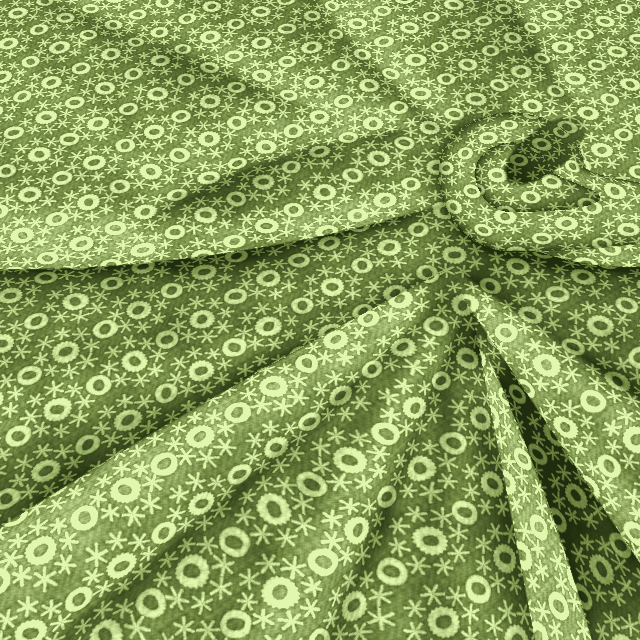
This texture is drawn by a WebGL 2 fragment shader. Its source:

```glsl
#version 300 es
precision highp float;
// Draped green cloth embroidered with eyelet rings and small star flowers.
// A checkered lattice of stitches is laid in perspective, then shifted and
// shaded by folds that radiate from a rolled twist of the cloth.
uniform vec2 u_resolution;
out vec4 fragColor;

const float TAU = 6.2831853;
const vec3 DEEP = vec3(0.12, 0.17, 0.05);
const vec3 LEAF = vec3(0.45, 0.54, 0.26);
const vec3 PALE = vec3(0.88, 0.97, 0.68);

mat2 turn(float a) { return mat2(cos(a), sin(a), -sin(a), cos(a)); }

float hash(vec2 c) { return fract(sin(dot(c, vec2(41.3, 289.1))) * 4375.5); }

// Layered sines, about -1 to 1
float ripple(vec2 p) {
  float sum = 0.0, gain = 0.5;
  for (int i = 0; i < 4; i++) {
    sum += gain * sin(p.x + 1.7 * sin(p.y)) * cos(p.y - 0.8 * p.x);
    p = turn(1.1) * p * 1.9 + 2.3;
    gain *= 0.6;
  }
  return sum;
}

// Turns v into the sector centred on the x axis
vec2 sector(vec2 v, float count) {
  float span = TAU / count;
  return turn(-floor(atan(v.y, v.x) / span + 0.5) * span) * v;
}

float ringDistance(vec2 v, float scallop, float seed) {
  float a = atan(v.y, v.x);
  float wobble = 0.0014 * sin(2.0 * a + seed * TAU);
  float outer = length(v) - 0.0222 - scallop * (0.0022 + 0.0009 * cos(19.0 * a));
  float inner = 0.0108 + wobble - length(v);
  return max(outer, inner);
}

float starDistance(vec2 v, float seed) {
  v = sector(turn(seed * TAU) * v, 6.0);
  float size = 0.0130 + 0.004 * seed;
  return length(v - vec2(clamp(v.x, 0.002, size), 0.0)) - 0.0026;
}

// Signed distance to the stitches; scalloped rings wear a wreath of stars
float embroidery(vec2 q) {
  vec2 pitch = vec2(0.079, 0.101);
  vec2 home = floor(q / pitch + 0.5);
  float d = 1.0;
  for (int j = -1; j <= 1; j++)
    for (int i = -1; i <= 1; i++) {
      vec2 cell = home + vec2(i, j);
      float fancy = mod(cell.x + cell.y, 2.0), seed = hash(cell);
      vec2 v = q - cell * pitch - 0.005 * (vec2(seed, hash(cell + 9.0)) - 0.5);
      d = min(d, ringDistance(v, fancy, seed));
      vec2 spoke = turn(TAU / 16.0) * v;
      vec2 wreath = sector(spoke, 8.0) - vec2(0.046, 0.0);
      float petal = floor(atan(spoke.y, spoke.x) / TAU * 8.0 + 0.5);
      if (fancy > 0.5) d = min(d, starDistance(wreath, hash(cell + mod(petal, 8.0))));
    }
  return d;
}

// Adds a fold from a to b: cloth.x is shade, cloth.yz moves the stitches
void fold(inout vec3 cloth, vec2 p, vec2 a, vec2 b, float bend, float width, float depth, float side) {
  float len = length(b - a);
  vec2 dir = (b - a) / len, normal = vec2(-dir.y, dir.x);
  float t = dot(p - a, dir) / len;
  float d = side * (dot(p - a, normal) - bend * 4.0 * t * (1.0 - t));
  float reach = smoothstep(-0.03, 0.12, t) * (1.0 - smoothstep(0.9, 1.2, t));
  float w = width * (0.45 + 0.75 * clamp(t, 0.0, 1.0)), x = d / w;
  float soft = 0.002 + 1.3 * w * max(0.6 - depth, 0.0);
  float edge = smoothstep(-soft, soft, d);
  float shadow = exp(-max(x, 0.0)) * edge;
  float ridge = exp(-pow(x + 1.0, 2.0)) * (1.0 - edge);
  cloth.x += reach * depth * (0.65 * ridge - 1.25 * shadow);
  // Deep folds hide a strip of cloth, soft ones only squeeze it
  float slip = depth > 0.5 ? sign(d) * exp(-abs(x)) : -1.2 * x * exp(-x * x);
  cloth.yz -= normal * side * reach * depth * w * slip;
}

// Rolled end of the cloth: coils trailing to the right around a dark hollow
void roll(inout vec3 cloth, vec2 p) {
  vec2 v = (p - vec2(0.80, 0.73)) / vec2(0.115, 0.095);
  float trail = smoothstep(0.1, -0.7, v.y);
  v.x /= v.x > 0.0 ? 1.0 + 3.0 * trail : 1.0;
  v.y /= v.y < 0.0 ? 1.3 : 1.0;
  float e = length(v);
  float left = smoothstep(0.6, -0.5, v.x + v.y * 0.5);
  cloth.x -= 0.6 * left * exp(-max(e - 1.0, 0.0) * 6.0);
  float band = fract(e * 2.0 + 0.001);
  float coil = 0.25 - 1.0 * pow(band, 4.0) - 0.25 * exp(-band * 12.0);
  float inside = 1.0 - smoothstep(0.98, 1.01, e);
  cloth = mix(cloth, vec3(coil, v * 0.03 * band), inside);
  vec2 h = turn(-0.65) * (p - vec2(0.852, 0.765)) / vec2(0.078, 0.036);
  float hollow = 1.0 - smoothstep(0.88, 1.05, length(h));
  cloth.x = mix(cloth.x, -0.66 + 0.3 * h.x, hollow);
}

// Small pleats fanning out below the knot
float pleats(vec2 knot) {
  float bearing = atan(knot.x, -knot.y), far = length(knot);
  float below = smoothstep(0.05, -0.1, knot.y) * smoothstep(0.05, 0.25, far);
  return below * sin(bearing * 23.0 + 1.5 * ripple(knot * 7.0));
}

vec3 drape(vec2 p) {
  vec2 knot = p - vec2(0.71, 0.55);
  vec3 c = vec3(0.25 * ripple(p * 8.0), 0.005 * ripple(p * 14.0), 0.005 * ripple(p.yx * 13.0));
  c.x += 0.14 * pleats(knot) + 0.12 * ripple(p * 34.0);
  // Gentle waves across the back
  fold(c, p, vec2(0.56, 0.80), vec2(0.08, 1.00), 0.00, 0.045, 0.38, 1.0);
  fold(c, p, vec2(0.70, 0.79), vec2(0.48, 1.02), 0.01, 0.040, 0.40, 1.0);
  fold(c, p, vec2(0.90, 0.83), vec2(0.78, 1.02), 0.00, 0.040, 0.38, 1.0);
  fold(c, p, vec2(0.66, 0.80), vec2(0.26, 0.68), -0.02, 0.045, 0.45, 1.0);
  // Deep pleats to the left and below
  fold(c, p, vec2(0.69, 0.68), vec2(-0.05, 0.58), 0.03, 0.042, 0.80, 1.0);
  fold(c, p, vec2(0.70, 0.58), vec2(-0.04, 0.15), -0.01, 0.036, 0.58, -1.0);
  fold(c, p, vec2(0.70, 0.54), vec2(0.08, 0.00), 0.01, 0.055, 0.45, 1.0);
  fold(c, p, vec2(0.73, 0.52), vec2(0.50, -0.02), 0.00, 0.055, 0.45, 1.0);
  fold(c, p, vec2(0.74, 0.50), vec2(0.84, -0.02), 0.00, 0.036, 0.60, -1.0);
  // Pleats to the right
  fold(c, p, vec2(0.76, 0.45), vec2(0.93, -0.02), 0.01, 0.040, 0.85, 1.0);
  fold(c, p, vec2(0.72, 0.54), vec2(1.02, 0.09), 0.00, 0.036, 0.65, -1.0);
  fold(c, p, vec2(0.71, 0.58), vec2(1.02, 0.36), 0.00, 0.040, 0.48, 1.0);
  fold(c, p, vec2(0.69, 0.70), vec2(1.03, 0.585), -0.04, 0.030, 0.85, -1.0);
  c.x -= 0.45 * exp(-dot(knot, knot) / 0.003);
  roll(c, p);
  return c;
}

void main() {
  vec2 p = gl_FragCoord.xy / u_resolution;
  vec3 cloth = drape(p);
  vec2 flatCloth = vec2(p.x - 0.5, p.y) / (1.05 - 0.45 * p.y);
  vec2 q = turn(-0.72) * (flatCloth + cloth.yz);
  float grain = ripple(q * 230.0);
  float d = embroidery(q) + 0.0009 * ripple(q * 420.0);
  float blur = max(0.0015, 1.0 / u_resolution.y);
  float thread = 1.0 - smoothstep(-blur, blur, d);
  float light = clamp(cloth.x, -0.9, 0.45);
  // Ground darkens beside the raised thread, thread brightens at its crown
  float ground = 0.47 - 0.12 * exp(-max(d, 0.0) / 0.004) + 0.15 * grain;
  float stitch = 0.81 + 0.18 * smoothstep(0.0, -0.004, d) + 0.18 * grain;
  ground *= 1.0 + light * 1.1;
  stitch *= 1.03 + light * 0.7;
  float tone = mix(ground, stitch, thread);
  vec3 color = mix(DEEP, LEAF, clamp(tone / 0.44, 0.0, 1.0));
  color = mix(color, PALE, clamp((tone - 0.44) / 0.56, 0.0, 1.0));
  fragColor = vec4(color, 1.0);
}
```
